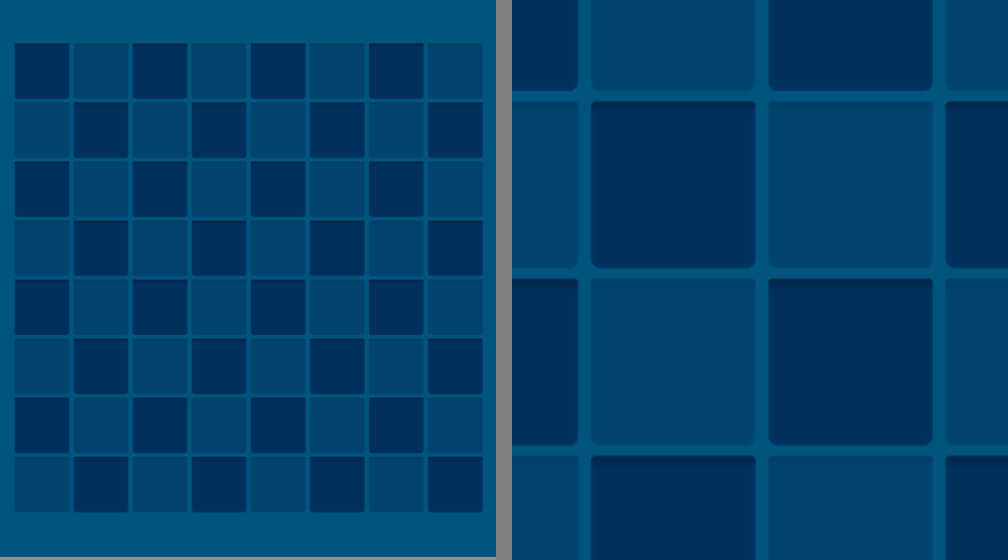
Left, the full canvas; right, a detail of the centre.
Give the GLSL for this pattern, as a WebGL 1 fragment shader.

```glsl
precision highp float;

uniform vec2 u_resolution;

const float GRID_COUNT = 8.0;
const vec2 GRID_ORIGIN = vec2(0.0221, 0.0820);
const float CELL_PITCH = 0.10547;
const vec2 TILE_HALF = vec2(0.464, 0.471);
const float FOOTER_HEIGHT = 0.0055;

const vec3 BACKGROUND = vec3(0.0, 0.330, 0.495);
const vec3 LIGHT_TILE = vec3(0.0, 0.263, 0.428);
const vec3 DARK_TILE = vec3(0.0, 0.188, 0.358);
const vec3 FOOTER = vec3(0.56, 0.56, 0.57);

float roundedBox(vec2 p, vec2 halfSize, float radius) {
    vec2 q = abs(p) - halfSize + radius;
    return length(max(q, 0.0)) + min(max(q.x, q.y), 0.0) - radius;
}

float coverage(float dist, float blur) {
    return 1.0 - smoothstep(-blur, blur, dist);
}

// Alternates between 0 and 1 across neighbouring cells
float checker(vec2 cell) {
    return mod(cell.x + cell.y, 2.0);
}

// Inset tile: shaded along its top, faintly softened at the rim
vec3 tileColor(vec2 p, float dist, float isDark) {
    vec3 base = mix(LIGHT_TILE, DARK_TILE, isDark);
    float topShade = smoothstep(TILE_HALF.y - 0.075, TILE_HALF.y - 0.005, p.y);
    float rim = smoothstep(-0.035, -0.005, dist) * (1.0 - topShade);
    vec3 color = mix(base, BACKGROUND, 0.12 * rim);
    return color * (1.0 - topShade * mix(0.05, 0.18, isDark));
}

vec3 drawBoard(vec2 p, float pixel) {
    vec2 grid = (p - GRID_ORIGIN) / CELL_PITCH;
    vec2 cell = clamp(floor(grid), 0.0, GRID_COUNT - 1.0);
    vec2 local = grid - cell - 0.5;

    // Lower corners are rounder than the upper ones
    float radius = mix(0.055, 0.025, step(0.0, local.y));
    float dist = roundedBox(local, TILE_HALF, radius);
    float blur = max(0.75 * pixel / CELL_PITCH, 0.008);
    vec3 tile = tileColor(local, dist, checker(cell));
    return mix(BACKGROUND, tile, coverage(dist, blur));
}

void main() {
    vec2 p = gl_FragCoord.xy / u_resolution.y;
    float pixel = 1.0 / u_resolution.y;

    vec3 color = drawBoard(p, pixel);

    // Thin strip along the bottom edge
    color = mix(color, FOOTER, coverage(p.y - FOOTER_HEIGHT, 0.75 * pixel));
    gl_FragColor = vec4(color, 1.0);
}
```
